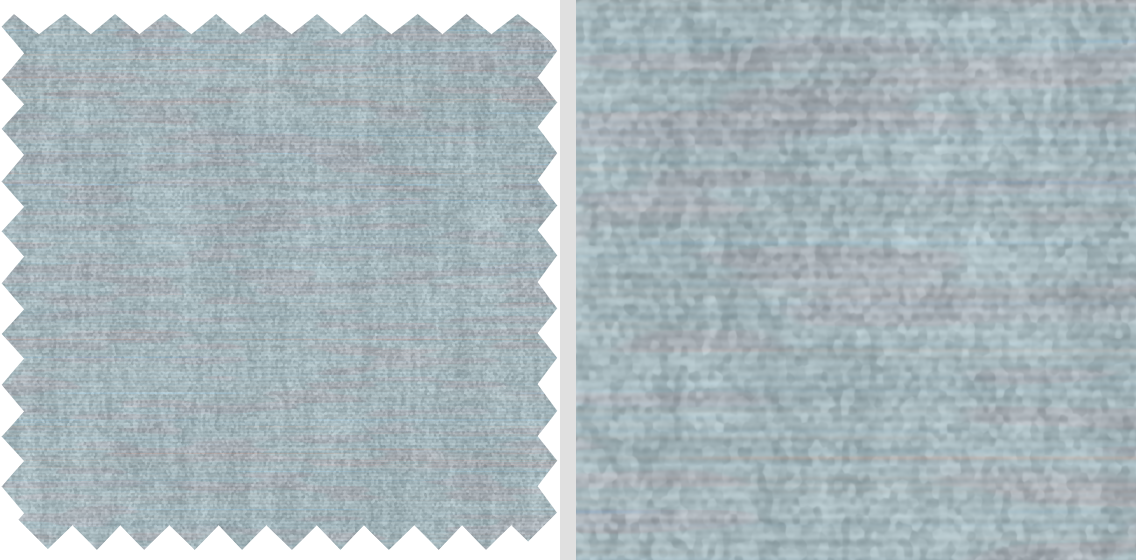
Left, the full canvas; right, a detail of the centre.
A Shadertoy shader for this texture:

```glsl
// Pale blue-grey woven fabric swatch with pinked zigzag edges on white.

const float TAU = 6.2831853;
const vec3 PAPER = vec3(1.0);
const vec3 YARN = vec3(0.642, 0.712, 0.732);
const vec3 WARM_TINT = vec3(0.045, -0.012, -0.035);
const vec3 COOL_TINT = vec3(-0.035, 0.008, 0.045);
const vec3 ROSE_TINT = vec3(0.010, -0.030, -0.026);

float hash(vec2 p) {
    vec3 q = fract(p.xyx * 0.1031);
    q += dot(q, q.yzx + 33.33);
    return fract((q.x + q.y) * q.z);
}

// Smooth cellular noise: blended tones of scattered cells, about -0.5 to 0.5.
float cellTone(vec2 p, float seed) {
    vec2 cell = floor(p);
    float total = 0.0;
    float weight = 0.0;
    for (int j = -1; j <= 1; j++) {
        for (int i = -1; i <= 1; i++) {
            vec2 id = cell + vec2(i, j);
            vec2 jitter = vec2(hash(id + seed), hash(id + seed + 57.0));
            vec2 away = id + 0.15 + 0.7 * jitter - p;
            float w = exp(-6.0 * dot(away, away));
            total += w * (hash(id + seed + 113.0) - 0.5);
            weight += w;
        }
    }
    return total / weight;
}

// Triangle wave: 0 at each tip, depth at each notch.
float zigzag(float t, float tip, float period, float depth) {
    float wobble = 0.0015 * sin(t * 31.0);
    return depth * abs(2.0 * fract((t + wobble - tip) / period + 0.5) - 1.0);
}

// Positive inside the cut cloth.
float swatch(vec2 p) {
    float left = p.x - 0.003 - zigzag(p.y, 0.130, 0.0912, 0.040);
    float right = 0.995 - p.x - zigzag(p.y, 0.0846, 0.0916, 0.035);
    float top = 0.975 - p.y - zigzag(p.x, 0.026, 0.0898, 0.036);
    float bottom = p.y - 0.018 - zigzag(p.x, 0.0846, 0.0872, 0.044);
    float sides = min(min(left, right), min(top, bottom));

    // Clipped corners
    vec2 q = 1.0 - p;
    float lowCorners = min(p.x + p.y - 0.105, q.x + p.y - 0.090);
    float highCorners = min(p.x + q.y - 0.050, q.x + q.y - 0.092);
    return min(sides, min(lowCorners, highCorners));
}

// Brightness of the ribs, grain and uneven yarns.
float weave(vec2 p) {
    float chevron = abs(fract(p.x * 64.0) - 0.5);
    float rib = cos(TAU * (p.y * 164.0 + 0.35 * chevron));
    float stitch = cos(TAU * (p.x * 128.0 + 0.5 * floor(p.y * 164.0)));
    float grain = cellTone(p * vec2(240.0, 200.0), 3.0);
    float warp = cellTone(p * vec2(105.0, 13.0), 19.0);
    float broadWarp = cellTone(p * vec2(32.0, 4.0), 31.0);
    float weft = cellTone(p * vec2(11.0, 190.0), 43.0);
    float drift = sin(p.x * 7.0 + 2.0 * sin(p.y * 5.0)) + sin(p.y * 9.0 - p.x * 4.0);

    float tone = 0.020 * rib + 0.010 * stitch * (0.5 - 0.5 * rib);
    tone += 0.125 * grain + 0.050 * warp + 0.035 * broadWarp + 0.050 * weft;
    return tone + 0.004 * drift;
}

// Thin coloured weft threads that fade in and out along the row.
vec3 weftTint(vec2 p) {
    float rows = p.y * 250.0;
    float row = floor(rows);
    float profile = 0.5 - 0.5 * cos(TAU * rows);
    float fade = smoothstep(-0.25, 0.25, cellTone(vec2(p.x * 5.0, row), 71.0));
    float kind = hash(vec2(row, 7.0));
    float strength = mix(0.3, 1.2, smoothstep(0.75, 1.0, hash(vec2(row, 29.0))));
    vec3 tint = mix(COOL_TINT, WARM_TINT, step(0.5, kind));
    float rose = smoothstep(0.02, 0.28, cellTone(p * vec2(9.0, 85.0), 89.0));
    return tint * profile * fade * strength + ROSE_TINT * rose;
}

void mainImage(out vec4 fragColor, in vec2 fragCoord) {
    vec2 uv = fragCoord / iResolution.xy;

    // Cloth
    vec3 cloth = YARN + weave(uv) + weftTint(uv);

    // Cut edge
    float cover = smoothstep(-0.8, 0.8, swatch(uv) * iResolution.y);
    fragColor = vec4(mix(PAPER, cloth, cover), 1.0);
}
```
